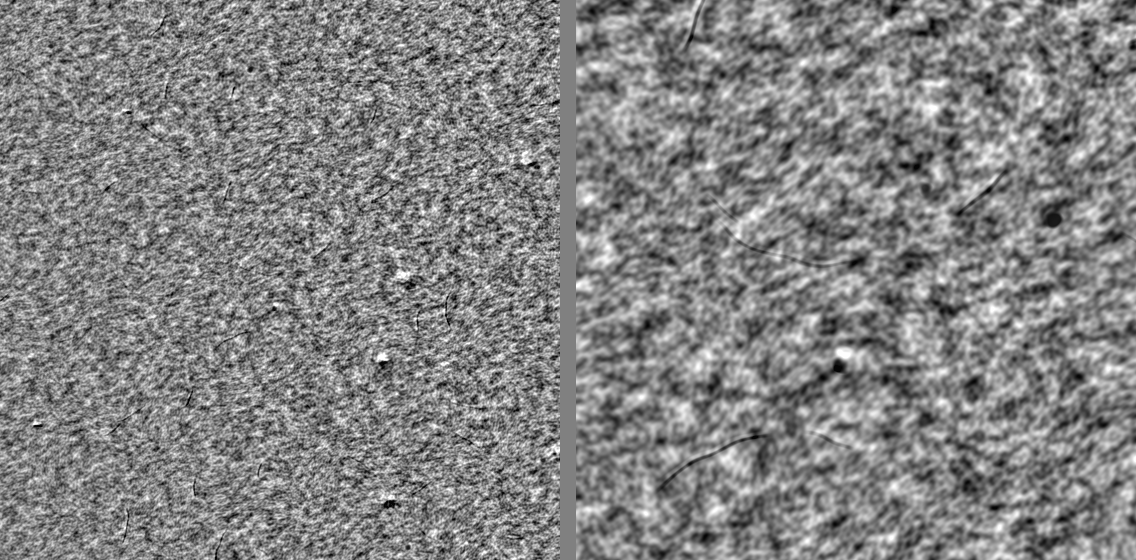
Left: the whole. Right: its middle third, enlarged.
Write a WebGL 2 fragment shader that draws this texture.

```glsl
#version 300 es
precision highp float;
// Grey fibrous paper in raking light, with slanted grain, hairs, pits and specks.

uniform vec2 u_resolution;
out vec4 fragColor;

vec2 hash2(vec2 cell) {
    uvec2 v = uvec2(ivec2(cell) + 32768);
    v = v * 1664525u + 1013904223u;
    v.x += v.y * 1664525u;
    v.y += v.x * 1664525u;
    v ^= v >> 16u;
    v.x += v.y * 1664525u;
    v.y += v.x * 1664525u;
    v ^= v >> 16u;
    return vec2(v >> 8u) / 16777216.0;
}

float cornerSlope(vec2 cell, vec2 offset) {
    float angle = 6.28318 * hash2(cell).x;
    return dot(vec2(cos(angle), sin(angle)), offset);
}

float gradientNoise(vec2 p) {
    vec2 i = floor(p), f = p - i;
    vec2 w = f * f * f * (f * (f * 6.0 - 15.0) + 10.0);
    vec2 e = vec2(1, 0);
    float low = mix(cornerSlope(i, f), cornerSlope(i + e, f - e), w.x);
    float high = mix(cornerSlope(i + e.yx, f - e.yx), cornerSlope(i + 1.0, f - 1.0), w.x);
    return mix(low, high, w.y);
}

vec2 rotate(vec2 p, float angle) {
    float c = cos(angle), s = sin(angle);
    return vec2(c * p.x + s * p.y, c * p.y - s * p.x);
}

// Layered grain, stretched along a rising diagonal
float grain(vec2 uv) {
    vec2 bend = vec2(gradientNoise(uv * 7.0 + 31.0), gradientNoise(uv * 7.0 + 83.0));
    vec2 p = rotate(uv + 0.016 * bend, 0.42);
    float tone = 0.16 * gradientNoise(p * vec2(20, 34) + 200.0);
    tone += 0.42 * gradientNoise(p * vec2(48, 92) + 400.0);
    tone += 0.38 * gradientNoise(rotate(p, -0.25) * vec2(92, 160) + 700.0);
    tone += 0.35 * gradientNoise(rotate(p, 0.3) * vec2(205, 250) + 1100.0);
    return tone;
}

// Thin bent hairs: a dark line with a faint lit upper edge
float hairs(vec2 uv, float pixel) {
    float tone = 0.0;
    vec2 home = floor(uv * 9.0);
    for (int k = 0; k < 9; k++) {
        vec2 cell = home + vec2(k % 3, k / 3) - 1.0;
        vec2 place = hash2(cell + 150.0), shape = hash2(cell + 350.0), kind = hash2(cell + 550.0);
        vec2 q = rotate(uv - (cell + place) / 9.0, 0.4 + 2.4 * (shape.x - 0.5));
        float halfLength = mix(0.015, 0.05, shape.y * shape.y);
        float side = q.y - (kind.y - 0.5) * 14.0 * q.x * q.x;
        side += 0.004 * gradientNoise(q * 45.0 + 90.0 * place);
        float ends = 1.0 - smoothstep(0.6, 1.0, abs(q.x) / halfLength);
        float width = 0.0009 + 0.5 * pixel;
        float dark = 1.0 - smoothstep(0.2 * width, 1.4 * width, abs(side));
        float lit = 1.0 - smoothstep(0.2 * width, 1.6 * width, abs(side - 2.0 * width));
        float strength = step(kind.x, 0.62) * mix(0.12, 0.36, shape.x);
        tone += ends * strength * (0.45 * lit - dark);
    }
    return tone;
}

// Ragged pits, shadowed below and lit above
float pits(vec2 uv) {
    float tone = 0.0;
    vec2 home = floor(uv * 5.0);
    vec2 ragged = vec2(gradientNoise(uv * 75.0), gradientNoise(uv * 75.0 + 60.0));
    for (int k = 0; k < 9; k++) {
        vec2 cell = home + vec2(k % 3, k / 3) - 1.0;
        vec2 place = hash2(cell + 750.0), kind = hash2(cell + 950.0);
        float size = mix(0.006, 0.017, kind.y * kind.y);
        vec2 q = rotate(uv - (cell + place) / 5.0, 0.7 * (kind.y - 0.4)) / size + 1.1 * ragged;
        float shadow = 1.0 - smoothstep(0.4, 1.1, length(q * vec2(0.8, 1.6)));
        float light = 1.0 - smoothstep(0.3, 1.2, length((q - vec2(-0.2, 1.1)) * vec2(0.8, 1.5)));
        tone += step(kind.x, 0.4) * (0.36 * light - 0.42 * shadow);
    }
    return tone;
}

// Small round dark specks
float specks(vec2 uv, float pixel) {
    float cover = 0.0;
    vec2 home = floor(uv * 10.0);
    for (int k = 0; k < 9; k++) {
        vec2 cell = home + vec2(k % 3, k / 3) - 1.0;
        vec2 place = hash2(cell + 1250.0), kind = hash2(cell + 1450.0);
        float radius = mix(0.002, 0.0055, kind.y * kind.y);
        float d = length(uv - (cell + place) / 10.0) + 0.002 * gradientNoise(uv * 160.0);
        float disc = 1.0 - smoothstep(radius - 0.001 - pixel, radius + 0.001 + pixel, d);
        cover = max(cover, step(kind.x, 0.24) * mix(0.5, 1.0, kind.y) * disc);
    }
    return cover;
}

void main() {
    float pixel = 1.0 / min(u_resolution.x, u_resolution.y);
    vec2 uv = gl_FragCoord.xy * pixel;

    // Relief is stronger towards the upper right
    float contrast = 0.88 + 0.2 * smoothstep(0.0, 0.8, uv.x) + 0.06 * uv.y;
    float tone = 0.515 + contrast * grain(uv);
    tone += hairs(uv, pixel) + pits(uv);
    tone = mix(tone, 0.06, specks(uv, pixel));
    fragColor = vec4(vec3(clamp(tone, 0.02, 1.0)), 1.0);
}
```
